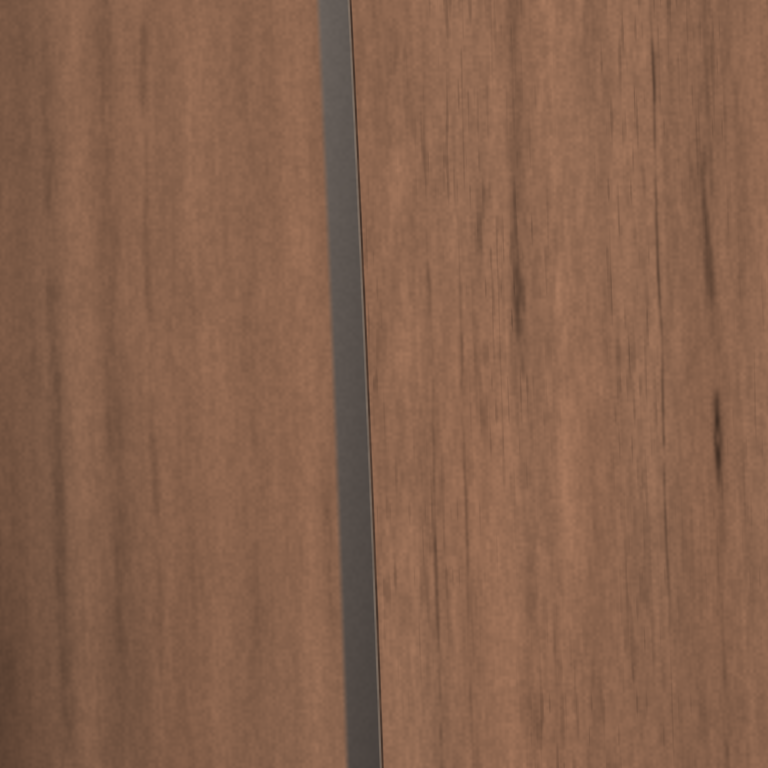
This texture is drawn by a three.js fragment shader. Its source:

```glsl
// Two brown wood panels split by a slanted grey metal strip with a fine lit rim.
// Grain is stretched value noise in sheared coordinates, plus broken long streaks,
// fine fibres and pores, and a soft falloff of light toward the corners.
#define WOOD vec3(0.542, 0.393, 0.304)
#define STRIP_TOP vec3(0.400, 0.368, 0.345)
#define STRIP_LOW vec3(0.300, 0.270, 0.252)
#define RIM vec3(0.520, 0.455, 0.400)
#define GAP vec3(0.230, 0.175, 0.145)
#define GRAIN_LEAN 0.028
#define GRAIN_DEPTH 0.20
#define FIBRE_DEPTH 0.085
#define PORE_DEPTH 0.13
#define SPECKLE 0.075

varying vec2 vUv;

float hash(vec2 p) {
  vec3 q = fract(vec3(p.xyx) * 0.1031);
  q += dot(q, q.yzx + 33.33);
  return fract((q.x + q.y) * q.z);
}

float noise(vec2 p) {
  vec2 i = floor(p), f = fract(p);
  f = f * f * (3.0 - 2.0 * f);
  return mix(mix(hash(i), hash(i + vec2(1.0, 0.0)), f.x),
             mix(hash(i + vec2(0.0, 1.0)), hash(i + 1.0), f.x), f.y);
}

// Vertical grain: each octave is finer across and shorter along.
float grain(vec2 p) {
  float sum = 0.0, weight = 0.5;
  vec2 scale = vec2(20.0, 0.9);
  for (int i = 0; i < 4; i++) {
    sum += weight * (noise(p * scale + float(i) * 17.3) - 0.5);
    scale *= vec2(1.9, 2.2);
    weight *= 0.7;
  }
  return sum;
}

// Short fibres that give the surface its fine vertical texture.
float fibres(vec2 p) {
  return noise(p * vec2(130.0, 16.0) + 3.0) + 0.8 * noise(p * vec2(230.0, 45.0) + 61.0) - 0.9;
}

// Broken line centred at x, fading out past the given half length.
float streak(vec2 p, float x, float width, float midY, float halfLength) {
  float wobble = (noise(vec2(x * 90.0, p.y * 9.0)) - 0.5) * 0.005;
  float d = (p.x - x - wobble) / width;
  float along = 1.0 - smoothstep(0.3, 1.0, abs(p.y - midY) / halfLength);
  float broken = noise(vec2(x * 70.0, p.y * 13.0)) + 0.6 * noise(vec2(p.x * 180.0, p.y * 42.0));
  return exp(-d * d) * along * smoothstep(0.1, 1.3, broken) * 1.35;
}

// Sparse dark pores, gathered in loose bands.
float pores(vec2 p) {
  float fine = smoothstep(0.68, 1.0, noise(p * vec2(240.0, 24.0)));
  float wide = smoothstep(0.72, 1.0, noise(p * vec2(150.0, 13.0) + 41.0));
  return (fine + wide) * smoothstep(0.2, 0.8, noise(p * vec2(17.0, 3.5) + 8.0));
}

float leftStreaks(vec2 p) {
  float dark = 0.11 * streak(p, 0.073, 0.009, 0.35, 0.9)
             + 0.09 * streak(p, 0.147, 0.011, 0.60, 0.8)
             + 0.10 * streak(p, 0.199, 0.006, 0.65, 0.8)
             + 0.07 * streak(p, 0.325, 0.010, 0.50, 0.9)
             + 0.12 * streak(p, 0.424, 0.006, 0.27, 0.13);
  float pale = streak(p, 0.105, 0.017, 0.4, 1.0)
             + streak(p, 0.265, 0.020, 0.5, 1.0)
             + streak(p, 0.395, 0.015, 0.4, 0.8);
  return 0.06 * pale - dark;
}

float rightStreaks(vec2 p) {
  float dark = 0.16 * streak(p, 0.563, 0.003, 0.45, 0.65)
             + 0.13 * streak(p, 0.603, 0.0025, 0.40, 0.55)
             + 0.18 * streak(p, 0.677, 0.007, 0.60, 0.18)
             + 0.09 * streak(p, 0.682, 0.010, 0.50, 0.90)
             + 0.24 * streak(p, 0.862, 0.0025, 0.65, 0.65)
             + 0.24 * streak(p, 0.926, 0.005, 0.71, 0.14)
             + 0.32 * streak(p, 0.936, 0.006, 0.47, 0.13)
             + 0.12 * streak(p, 0.933, 0.004, 0.50, 0.90);
  float pale = streak(p, 0.527, 0.018, 0.5, 1.0)
             + streak(p, 0.735, 0.016, 0.4, 0.8);
  return 0.08 * pale - dark;
}

void main() {
  vec2 uv = vUv;
  float bow = 0.007 * uv.y * (1.0 - uv.y);
  float leftEdge = mix(0.452, 0.414, uv.y) + bow;
  float rightEdge = mix(0.497, 0.455, uv.y) + bow;
  float onRight = step(0.5 * (leftEdge + rightEdge), uv.x);

  // Wood: broad light, grain, streaks, fibres and pores
  vec2 p = vec2(uv.x + GRAIN_LEAN * (uv.y - 0.5), uv.y);
  p.x += 0.004 * (noise(vec2(p.x * 6.0, p.y * 3.0)) - 0.5);
  float tone = mix(0.985, 1.045, onRight);
  tone += GRAIN_DEPTH * grain(p + onRight * 3.7) * mix(0.7, 1.0, onRight);
  tone += mix(leftStreaks(p), rightStreaks(p), onRight);
  tone += FIBRE_DEPTH * fibres(p) * mix(0.55, 1.0, onRight);
  tone -= PORE_DEPTH * pores(p) * mix(0.1, 1.0, onRight);
  tone -= 0.15 * exp(-uv.x * 16.0);
  tone -= 0.13 * (1.0 - smoothstep(0.0, 0.65, length(uv * vec2(1.3, 1.0))));
  tone -= 0.09 * (1.0 - smoothstep(0.0, 0.55, length(uv - vec2(1.0, 0.0))));
  vec3 color = WOOD * tone;
  float warmth = noise(p * vec2(13.0, 2.5) + 5.0) - 0.5;
  color += vec3(0.006, -0.003, -0.006) * warmth;

  // Metal strip, the dark gap beside it and its lit rim
  float strip = smoothstep(-0.005, 0.005, uv.x - leftEdge)
              * (1.0 - smoothstep(-0.0015, 0.0015, uv.x - rightEdge));
  float across = (uv.x - leftEdge) / (rightEdge - leftEdge);
  vec3 metal = mix(STRIP_LOW, STRIP_TOP, uv.y) * (1.04 - 0.10 * across);
  color = mix(color, metal, strip);
  float rim = 1.0 - smoothstep(0.0003, 0.0024, abs(uv.x - rightEdge + 0.0012));
  float gap = 1.0 - smoothstep(0.0003, 0.0026, abs(uv.x - rightEdge - 0.0012));
  float wear = noise(vec2(4.0, uv.y * 60.0));
  color = mix(color, GAP, (0.65 + 0.25 * wear) * gap);
  color = mix(color, RIM, (0.50 + 0.25 * wear) * rim);

  // Fine surface speckle
  float speck = noise(uv * 230.0) + 0.6 * noise(uv * 110.0 + 20.0) - 0.8;
  color *= 1.0 + SPECKLE * speck * mix(1.0, 0.6, strip);
  gl_FragColor = vec4(color, 1.0);
}
```
